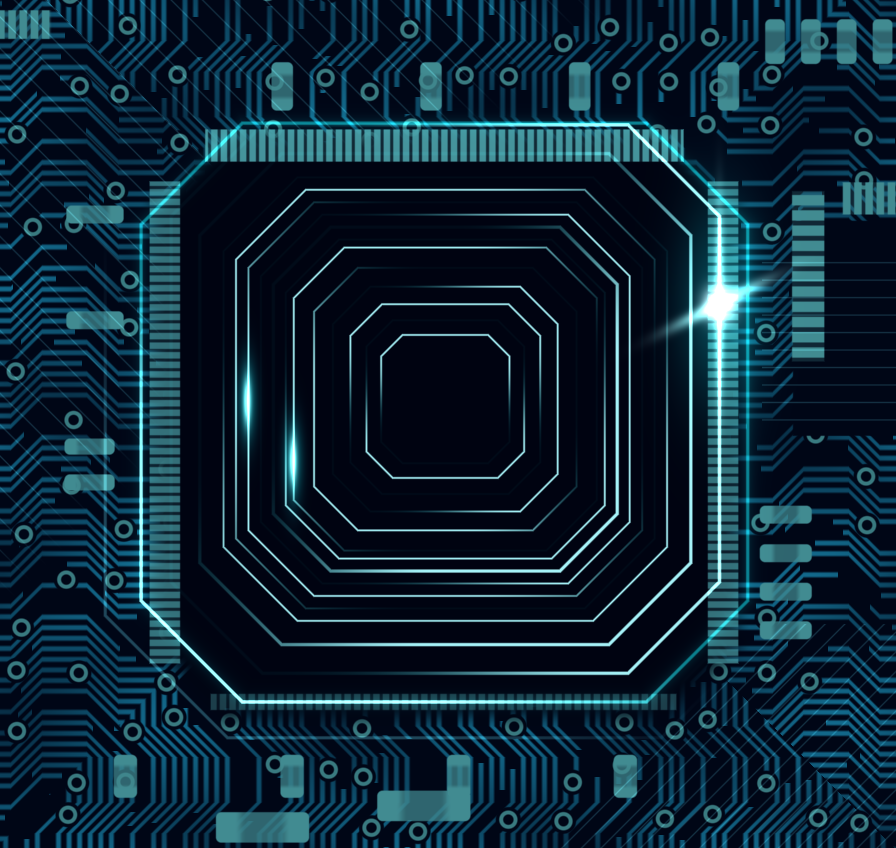
Write a WebGL 1 fragment shader that draws this background.

```glsl
precision highp float;
uniform vec2 u_resolution;
#define NIGHT vec3(0., .022, .085)
#define CORE vec3(0., .012, .065)
#define COPPER vec3(.07, .38, .45)
#define SOLDER vec3(.3, .64, .67)
#define TEAL vec3(.04, .52, .52)
#define PALE vec3(.68, .98, .95)
#define CENTER vec2(.497, .501)
#define TRACE_PITCH .0118
#define PIN_PITCH .0107
#define VIA_CELL .055

float fill(float d) { return 1. - smoothstep(-1., 1., d * u_resolution.x); }
float line(float d, float halfWidth) { return fill(abs(d) - halfWidth); }
float hash(vec2 p) { return fract(sin(dot(p, vec2(127.1, 311.7))) * 43758.5); }
float stripes(float x, float pitch) { return (fract(x / pitch) - .5) * pitch; }
float box(vec2 p, vec2 halfSize) {
  vec2 q = abs(p) - halfSize;
  return length(max(q, 0.)) + min(max(q.x, q.y), 0.);
}
float octagon(vec2 p, vec2 halfSize, float cut) {
  vec2 q = abs(p) - halfSize;
  return max(max(q.x, q.y), (q.x + q.y + cut) * .7071);
}
float glow(vec2 p, vec2 axis, vec2 size) {
  vec2 q = vec2(dot(p, axis), dot(p, vec2(-axis.y, axis.x))) / size;
  return exp(-dot(q, q));
}
// Column of teeth repeated along y
float pins(vec2 p, vec2 halfSize, float pitch) {
  float gap = fill(abs(stripes(p.y, pitch)) - .16 * pitch);
  return fill(box(p, halfSize)) * mix(1., .25, gap);
}
// Soldered part: two pads joined by a darker body
float part(vec2 p, vec2 halfSize) {
  vec2 q = abs(p) / halfSize;
  float pad = smoothstep(.35, .6, halfSize.x > halfSize.y ? q.x : q.y);
  return fill(box(p, halfSize - .006) - .006) * mix(.72, 1., pad);
}
// Copper lanes leaving the chip, with 45 degree bends
float traces(vec2 d) {
  vec2 q = abs(d.x) > abs(d.y) ? d.yx : d;
  float u = q.x + clamp(abs(mod(q.y, .17) - .085), .025, .06);
  float lane = floor(u / TRACE_PITCH);
  float run = floor(q.y * 11. + hash(vec2(lane, 3.)) * 2.);
  float wire = 1. - smoothstep(.001, .0045, abs(stripes(u, TRACE_PITCH)));
  return wire * step(.27, hash(vec2(lane, run)));
}
// Parts and connectors around the four sides
float metalwork(vec2 p) {
  float m = pins(p - vec2(.902, .638), vec2(.018, .095), .017);
  m = max(m, pins(p.yx - vec2(.725, .97), vec2(.018, .03), .0125));
  m = max(m, pins(p.yx - vec2(.919, .026), vec2(.016, .031), .0125));
  for (int i = 0; i < 4; i++) {
    float n = float(i);
    m = max(m, part(p - vec2(.315 + .166 * n, .85), vec2(.012, .027)));
    m = max(m, part(p - vec2(.865 + .04 * n, .9), vec2(.011, .025)));
    m = max(m, part(p - vec2(.14 + .186 * n, .08), vec2(.013, .024)));
    m = max(m, part(p - vec2(.877, .372 - .043 * n), vec2(.029, .01)));
    if (i > 1) continue;
    m = max(m, part(p - vec2(.1, .448 - .04 * n), vec2(.028, .009)));
    m = max(m, part(p - vec2(.106, .707 - .118 * n), vec2(.032, .01)));
    m = max(m, part(p - vec2(.293 + .18 * n, .023 + .024 * n), vec2(.052, .017)));
  }
  return m;
}
vec3 board(vec2 p) {
  float patches = .72 + .3 * sin(p.x * 17. + 1.5 * sin(p.y * 13.)) * sin(p.y * 19. + 2.);
  vec3 col = NIGHT + COPPER * traces(p - CENTER) * patches;
  // Scattered ring pads
  vec2 cell = floor(p / VIA_CELL);
  vec2 jitter = vec2(hash(cell), hash(cell + 7.));
  float via = length(p - (cell + .3 + .4 * jitter) * VIA_CELL);
  float on = step(.52, hash(cell + 19.));
  col = mix(col, NIGHT, on * fill(via - .014));
  col = mix(col, SOLDER * .75, on * line(via - .008, .0022));
  col = mix(col, NIGHT, fill(box(p - vec2(.965, .58), vec2(.08, .12))));
  col = mix(col, SOLDER * .85, metalwork(p));
  // Thin drafting lines
  float a = line(stripes(p.x + p.y, .035) * .7, .0006) * smoothstep(.25, .4, p.y - p.x);
  a += line(stripes(p.x - p.y, .022) * .7, .0006) * step(.62, p.x - p.y) * step(p.y, .25);
  a += line(stripes(p.y, .0195), .0006) * step(.85, p.x) * step(abs(p.y - .565), .095);
  return col + SOLDER * .3 * a;
}
// Nested octagons, each lit from its own side
vec3 rings(vec2 d) {
  vec3 sum = vec3(0.);
  for (int i = 0; i < 14; i++) {
    float n = float(i), k = mod(n + 1., 5.);
    float size = i < 6 ? .0716 + .0156 * n + .00078 * n * n : .0946 + .0139 * n;
    if (i > 11) size = .032 * n - .11;
    float angle = radians(i < 3 ? 90. - 180. * mod(n, 2.) : k < 2. ? 225. - 90. * k : 40. * k - 160.);
    float lit = smoothstep(-.6, .6, dot(normalize(d + .0001), vec2(cos(angle), sin(angle))));
    float edge = octagon(d, vec2(size), size / 3.);
    sum += mix(TEAL, PALE, lit) * (.06 + .9 * lit) * line(edge, i > 11 || i == 7 ? .0018 : .001);
  }
  return sum;
}
void main() {
  vec2 p = gl_FragCoord.xy / u_resolution.x, up = vec2(0., 1.);
  float chip = octagon(p - vec2(.497, .471), vec2(.292), .06);
  vec3 col = mix(CORE, board(p), smoothstep(.015, .05, chip));
  // Chip legs
  vec2 side = vec2(abs(p.x - .4955) - .3115, p.y - .475);
  float legs = pins(p.yx - vec2(.784, .496), vec2(.018, .267), PIN_PITCH);
  legs = max(legs, .75 * pins(side, vec2(.017, .269), PIN_PITCH));
  legs = max(legs, .4 * pins(p.yx - vec2(.163, .495), vec2(.009, .26), PIN_PITCH));
  col = mix(col, SOLDER, legs * .9);
  // Glowing frames
  vec2 d = p - vec2(.496, .486);
  float frame = octagon(d, vec2(.3385, .323), .113);
  float lit = smoothstep(.1, .9, dot(normalize(d + .0001), vec2(-.6, -.8)));
  col += rings(p - CENTER) + TEAL * .25 * exp(-abs(frame) / .006);
  col += mix(TEAL * .7, PALE, lit) * line(frame, .0018);
  col += SOLDER * .4 * lit * line(frame - .04, .0017);
  // Flares
  vec2 f = p - vec2(.803, .607);
  col += 1.3 * glow(f, up, vec2(.018, .016)) + PALE * glow(f, vec2(.893, .45), vec2(.055, .007));
  col += PALE * .8 * glow(f, up, vec2(.09, .005)) + TEAL * .5 * glow(f, up, vec2(.11, .045));
  for (int i = 0; i < 2; i++) {
    vec2 s = p - vec2(.276, .499) - vec2(.051, -.067) * float(i);
    col += PALE * glow(s, up, vec2(.024, .004)) + TEAL * .8 * glow(s, up, vec2(.045, .01));
  }
  gl_FragColor = vec4(min(col, 1.), 1.);
}
```
